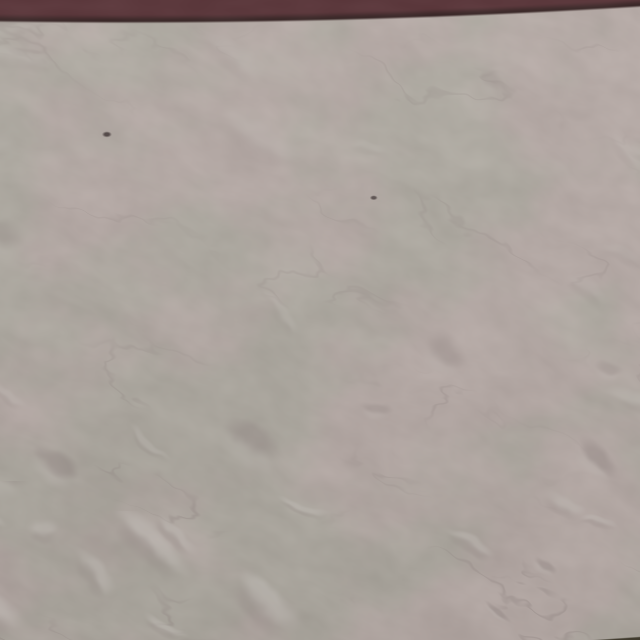
A three.js fragment shader for this texture:

```glsl
varying vec2 vUv;

const vec3 STONE_PINK = vec3(0.696, 0.652, 0.636);
const vec3 STONE_GREY = vec3(0.668, 0.650, 0.618);
const vec3 VEIN_SHADE = vec3(0.555, 0.510, 0.500);
const vec3 PALE_SHADE = vec3(0.755, 0.735, 0.715);
const vec3 BAND_MAROON = vec3(0.360, 0.222, 0.238);
const vec3 BAND_DARK = vec3(0.235, 0.165, 0.165);
const vec3 SPECK_DARK = vec3(0.270, 0.230, 0.230);
const vec3 CORNER_DARK = vec3(0.250, 0.230, 0.180);

vec2 hash2(vec2 p) {
  vec3 q = fract(p.xyx * vec3(0.1031, 0.1030, 0.0973));
  q += dot(q, q.yzx + 33.33);
  return fract((q.xx + q.yz) * q.zy);
}

vec2 rotate(vec2 p, float angle) {
  float c = cos(angle), s = sin(angle);
  return vec2(c * p.x + s * p.y, c * p.y - s * p.x);
}

float slope(vec2 cell, vec2 offset) {
  float angle = 6.2832 * hash2(cell + 100.0).x;
  return dot(vec2(cos(angle), sin(angle)), offset);
}

float gradientNoise(vec2 p) {
  vec2 i = floor(p), f = fract(p);
  vec2 u = f * f * f * (f * (f * 6.0 - 15.0) + 10.0);
  vec2 e = vec2(1.0, 0.0);
  float low = mix(slope(i, f), slope(i + e.xy, f - e.xy), u.x);
  float high = mix(slope(i + e.yx, f - e.yx), slope(i + e.xx, f - e.xx), u.x);
  return mix(low, high, u.y);
}

float fbm(vec2 p) {
  float sum = 0.0, gain = 0.6;
  for (int k = 0; k < 4; k++) {
    sum += gain * gradientNoise(p);
    p = rotate(p, 0.35) * 2.03 + 17.3;
    gain *= 0.5;
  }
  return sum;
}

// Thin broken lines along the zero crossings of stretched noise
float veins(vec2 p, float width) {
  float line = 1.0 - smoothstep(0.0, width, abs(fbm(p)));
  return line * smoothstep(0.05, 0.35, gradientNoise(p * 0.8 + 41.0));
}

// Scattered soft flakes: x is the dark amount, y the pale amount
vec2 flakes(vec2 p, float cells, float seed, float chance) {
  vec2 home = floor(p * cells), amount = vec2(0.0);
  for (int j = -1; j <= 1; j++) {
    for (int i = -1; i <= 1; i++) {
      vec2 cell = home + vec2(float(i), float(j));
      vec2 place = hash2(cell + seed), kind = hash2(cell + seed + 57.0);
      vec2 d = rotate(p * cells - cell - place, -0.15 - 0.65 * kind.x);
      vec2 size = vec2(0.28 + 0.30 * kind.y, 0.08 + 0.10 * place.x);
      float body = 1.0 - smoothstep(0.35, 1.1, length(d / size));
      float rim = 1.0 - smoothstep(0.3, 1.0, length((d + vec2(0.0, size.y)) / size));
      float shown = step(hash2(cell + seed + 91.0).x, chance);
      vec2 tint = kind.y < 0.4 ? vec2(body, rim * 0.5) : vec2(rim * 0.5, body);
      amount = max(amount, shown * tint);
    }
  }
  return amount;
}

vec3 marble(vec2 uv) {
  vec2 warp = vec2(fbm(uv * 7.0), fbm(uv * 7.0 + 23.0));
  vec2 p = uv + 0.035 * warp;
  vec2 grain = rotate(p, -0.38);
  float lower = 1.0 - smoothstep(0.12, 0.55, uv.y);

  float cloud = fbm(uv * vec2(3.5, 4.5) + 5.0);
  vec3 color = mix(STONE_GREY, STONE_PINK, smoothstep(-0.2, 0.2, cloud + 0.25 * (uv.x - 0.5)));
  color += 0.035 * (uv.y - 0.45) + 0.016 * (uv.x - 0.5) * (1.0 - uv.y);
  color += 0.045 * fbm(grain * vec2(7.0, 18.0));
  color += 0.012 * gradientNoise(uv * 42.0);

  float vein = veins(grain * vec2(5.0, 13.0) + 3.0, 0.045);
  color = mix(color, VEIN_SHADE, vein * mix(0.18, 0.34, lower));
  vec2 large = flakes(p, 7.0, 12.0, mix(0.22, 0.5, lower));
  vec2 small = flakes(p, 13.0, 35.0, mix(0.12, 0.22, lower));
  vec2 flake = max(large, small * 0.8) * mix(0.24, 0.5, lower);
  color = mix(color, PALE_SHADE, flake.y);
  return mix(color, VEIN_SHADE, flake.x);
}

float speck(vec2 uv, vec2 center, float radius) {
  vec2 d = (uv - center) * vec2(0.75, 1.2);
  return 1.0 - smoothstep(radius * 0.3, radius, length(d));
}

void main() {
  vec3 color = marble(vUv);

  // Two dark pits
  color = mix(color, SPECK_DARK, 0.85 * speck(vUv, vec2(0.167, 0.790), 0.0065));
  color = mix(color, SPECK_DARK, 0.75 * speck(vUv, vec2(0.584, 0.691), 0.0052));

  // Curved band along the top with a shaded lower lip
  float rise = vUv.y - (0.9655 + 0.039 * pow(abs(vUv.x - 0.2), 2.0));
  vec3 band = mix(BAND_DARK, BAND_MAROON, smoothstep(0.001, 0.013, rise));
  band += 0.025 * gradientNoise(vUv * vec2(14.0, 50.0));
  color = mix(color, band, smoothstep(-0.003, 0.002, rise));

  // Sliver in the lower right corner
  float sliver = vUv.y - 0.07 * (vUv.x - 0.94);
  color = mix(color, CORNER_DARK, 1.0 - smoothstep(-0.001, 0.002, sliver));

  gl_FragColor = vec4(color, 1.0);
}
```
